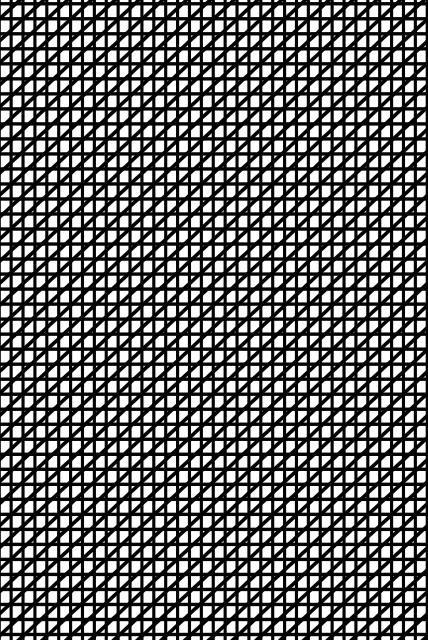
Give the GLSL for this pattern, as a Shadertoy shader.

```glsl
// Black lattice on white: upright and level rules form tall cells, and a
// third family of slanted rules crosses them at a slightly different beat.
// Each family is a repeated distance to a line, smoothed over one pixel.

const float COLUMNS = 36.0;          // cells across the canvas; one column is the unit
const float ROW_HEIGHT = 24.0 / 19.0;
const float SLANT_STEP = 2.0;        // columns between slanted rules along x
const float SLANT_SLOPE = 0.9265;

const vec3 INK = vec3(0.004);
const vec3 PAPER = vec3(0.992);

// Distance to the nearest multiple of period, shifted by offset.
float repeatedDistance(float x, float period, float offset) {
    return abs(mod(x - offset + 0.5 * period, period) - 0.5 * period);
}

// Share of a pixel left uncovered by a rule of the given width.
float clearOfRule(float dist, float width, float pixel) {
    return 1.0 - clamp((0.5 * width - dist) / pixel + 0.5, 0.0, 1.0);
}

// Perpendicular distance to the nearest slanted rule.
float slantDistance(vec2 p, float slope, float period, float offset) {
    float across = repeatedDistance(p.x - p.y / slope, period, offset);
    return across * slope / sqrt(1.0 + slope * slope);
}

void mainImage(out vec4 fragColor, in vec2 fragCoord) {
    float pixel = COLUMNS / iResolution.x;
    vec2 p = fragCoord * pixel;

    // Three families of rules
    float upright = repeatedDistance(p.x, 1.0, 0.937);
    float level = repeatedDistance(p.y, ROW_HEIGHT, 0.463);
    float slant = slantDistance(p, SLANT_SLOPE, SLANT_STEP, 1.58);

    // Paper remains where no rule covers it
    float paper = clearOfRule(upright, 0.263, pixel)
                * clearOfRule(level, 0.284, pixel)
                * clearOfRule(slant, 0.305, pixel);

    fragColor = vec4(mix(INK, PAPER, paper), 1.0);
}
```
